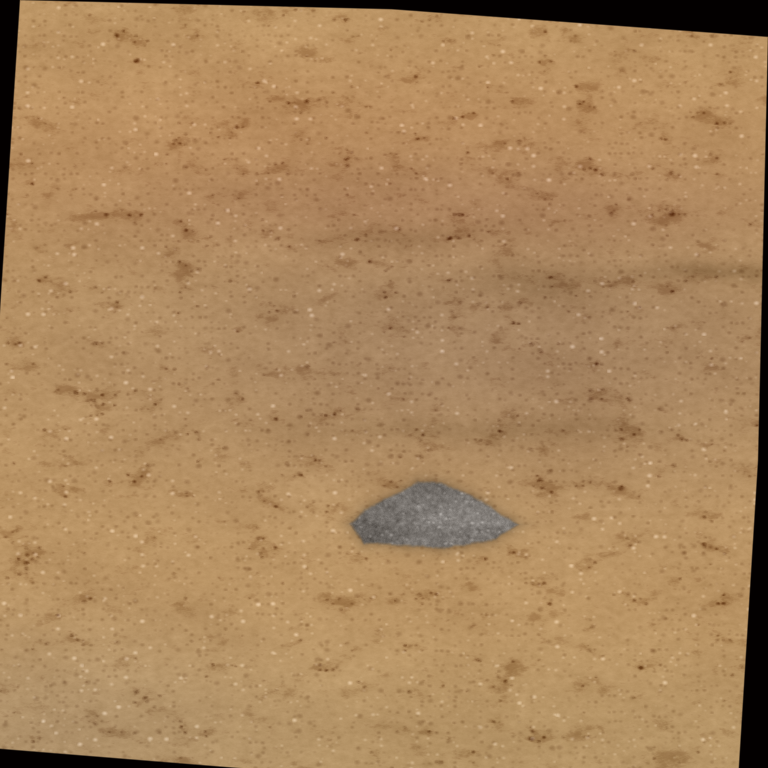
Give the GLSL for this texture, as a WebGL 1 fragment shader.

```glsl
precision highp float;
uniform vec2 u_resolution;

vec2 hash2(vec2 p) {
  vec2 q = vec2(dot(p, vec2(127.1, 311.7)), dot(p, vec2(269.5, 183.3)));
  return fract(sin(q) * 43758.55);
}

float gradientDot(vec2 cell, vec2 offset) {
  return dot(hash2(cell) * 2.0 - 1.0, offset);
}

float gradientNoise(vec2 p) {
  vec2 i = floor(p), f = fract(p);
  vec2 w = f * f * f * (f * (f * 6.0 - 15.0) + 10.0);
  vec2 e = vec2(0.0, 1.0);
  float low = mix(gradientDot(i, f), gradientDot(i + e.yx, f - e.yx), w.x);
  float high = mix(gradientDot(i + e, f - e), gradientDot(i + e.yy, f - e.yy), w.x);
  return mix(low, high, w.y);
}

float fbm(vec2 p) {
  float sum = 0.0, amplitude = 0.6;
  for (int i = 0; i < 5; i++) {
    sum += amplitude * gradientNoise(p);
    p = mat2(1.6, 1.2, -1.2, 1.6) * p + 7.3;
    amplitude *= 0.58;
  }
  return sum;
}

float blob(vec2 p, vec2 center, vec2 size) {
  vec2 q = (p - center) / size;
  return exp(-dot(q, q));
}

// Positive to the left of the directed line from a to b
float side(vec2 p, vec2 a, vec2 b) {
  vec2 d = normalize(b - a);
  return dot(p - a, vec2(-d.y, d.x));
}

// One scattered grain per grid cell, kept away from cell borders
float grains(vec2 p, float count, float density, float soft) {
  vec2 g = p * vec2(count * 0.8, count);
  vec2 cell = floor(g);
  vec2 r = hash2(cell + count);
  vec2 center = 0.3 + 0.4 * hash2(cell + 41.7);
  float radius = mix(0.12, 0.28, r.y);
  float feather = 0.1 + soft * count;
  float shape = 1.0 - smoothstep(radius - feather, radius + feather, length(fract(g) - center));
  return shape * step(r.x, density) * (0.4 + 0.6 * r.y);
}

float rockDistance(vec2 p) {
  vec2 left = vec2(0.456, 0.318), shoulder = vec2(0.475, 0.336);
  vec2 peakA = vec2(0.544, 0.372), peakB = vec2(0.566, 0.374);
  vec2 slope = vec2(0.612, 0.356), right = vec2(0.675, 0.317);
  vec2 lowRight = vec2(0.645, 0.297), base = vec2(0.579, 0.286);
  vec2 lowLeft = vec2(0.475, 0.293);
  float top = max(max(side(p, left, shoulder), side(p, shoulder, peakA)), side(p, peakA, peakB));
  float flank = max(side(p, peakB, slope), side(p, slope, right));
  float under = max(side(p, right, lowRight), side(p, lowRight, base));
  return max(max(top, flank), max(under, max(side(p, base, lowLeft), side(p, lowLeft, left))));
}

float sheetDistance(vec2 p) {
  vec2 topLeft = vec2(0.026, 1.0), topMid = vec2(0.51, 0.988), topRight = vec2(1.0, 0.952);
  vec2 midRight = vec2(0.987, 0.4), lowRight = vec2(0.962, 0.0);
  float top = max(side(p, topLeft, topMid), side(p, topMid, topRight));
  float right = max(side(p, topRight, midRight), side(p, midRight, lowRight));
  float bottom = side(p, vec2(0.31, 0.0), vec2(0.0, 0.025));
  float left = side(p, vec2(0.0, 0.596), topLeft);
  return max(max(top, right), max(bottom, left));
}

vec3 sandColor(vec2 p, float pixel) {
  // Broad tints: gold ends, orange upper belt, dusky middle
  vec3 color = mix(vec3(0.71, 0.58, 0.40), vec3(0.74, 0.59, 0.40), smoothstep(0.0, 0.25, p.y));
  color = mix(color, vec3(0.73, 0.55, 0.37), 0.8 * blob(p, vec2(0.45, 0.81), vec2(0.6, 0.13)));
  color = mix(color, vec3(0.64, 0.51, 0.38), 0.9 * blob(p, vec2(0.64, 0.55), vec2(0.55, 0.19)));
  color = mix(color, vec3(0.64, 0.47, 0.34), 0.5 * blob(p, vec2(0.58, 0.73), vec2(0.4, 0.06)));
  color = mix(color, vec3(0.69, 0.58, 0.44), 0.6 * blob(p, vec2(0.05, 0.05), vec2(0.3, 0.14)));

  // Shadowed ripples
  vec2 warped = p + vec2(0.0, 0.025 * fbm(p * 7.0));
  float ripple = blob(warped, vec2(0.95, 0.648), vec2(0.12, 0.014));
  ripple += 0.6 * blob(warped, vec2(0.52, 0.69), vec2(0.12, 0.018));
  ripple += 0.6 * blob(warped, vec2(0.69, 0.63), vec2(0.08, 0.025));
  ripple += 0.5 * blob(warped, vec2(0.64, 0.44), vec2(0.25, 0.018));
  color -= vec3(0.11, 0.10, 0.09) * ripple;

  // Soft mottling and clumped streaks
  float mottling = fbm(p * vec2(6.0, 11.0));
  float clumps = fbm(p * vec2(19.0, 34.0) + 13.0);
  float fine = fbm(p * vec2(80.0, 120.0) + 29.0);
  color += vec3(0.07, 0.07, 0.06) * mottling;
  float streak = smoothstep(0.06, 0.42, clumps + 0.35 * fine);
  color -= vec3(0.11, 0.12, 0.11) * streak;
  color += 0.07 * fine;

  // Dark and pale grains
  float dark = grains(p, 95.0, 0.13, pixel) + grains(p + 0.37, 150.0, 0.25, pixel);
  color -= vec3(0.20, 0.21, 0.18) * dark * (0.45 + 0.8 * streak);
  float pale = grains(p + 0.71, 125.0, 0.07, pixel) + 0.6 * grains(p + 0.19, 190.0, 0.08, pixel);
  return color + vec3(0.15, 0.17, 0.20) * pale;
}

vec3 rockColor(vec2 p, float pixel) {
  float facets = fbm(p * vec2(32.0, 45.0));
  float grit = fbm(p * 140.0);
  vec3 color = vec3(0.46, 0.44, 0.42) + 0.12 * facets + 0.20 * grit;
  color += 0.07 * blob(p, vec2(0.61, 0.326), vec2(0.06, 0.018));
  color -= 0.07 * blob(p, vec2(0.48, 0.31), vec2(0.04, 0.02));
  return color + 0.16 * grains(p, 180.0, 0.25, pixel);
}

void main() {
  vec2 p = gl_FragCoord.xy / u_resolution;
  float pixel = 1.0 / min(u_resolution.x, u_resolution.y);
  vec3 color = sandColor(p, pixel);

  // Rock with a thin contact shadow
  float rock = rockDistance(p) + 0.004 * fbm(p * 45.0);
  color *= 1.0 - 0.22 * exp(-max(rock, 0.0) * 160.0);
  color = mix(color, rockColor(p, pixel), 1.0 - smoothstep(-0.002 - pixel, 0.001 + pixel, rock));

  float sheet = 1.0 - smoothstep(-pixel, pixel, sheetDistance(p));
  gl_FragColor = vec4(mix(vec3(0.01, 0.0, 0.0), color, sheet), 1.0);
}
```
